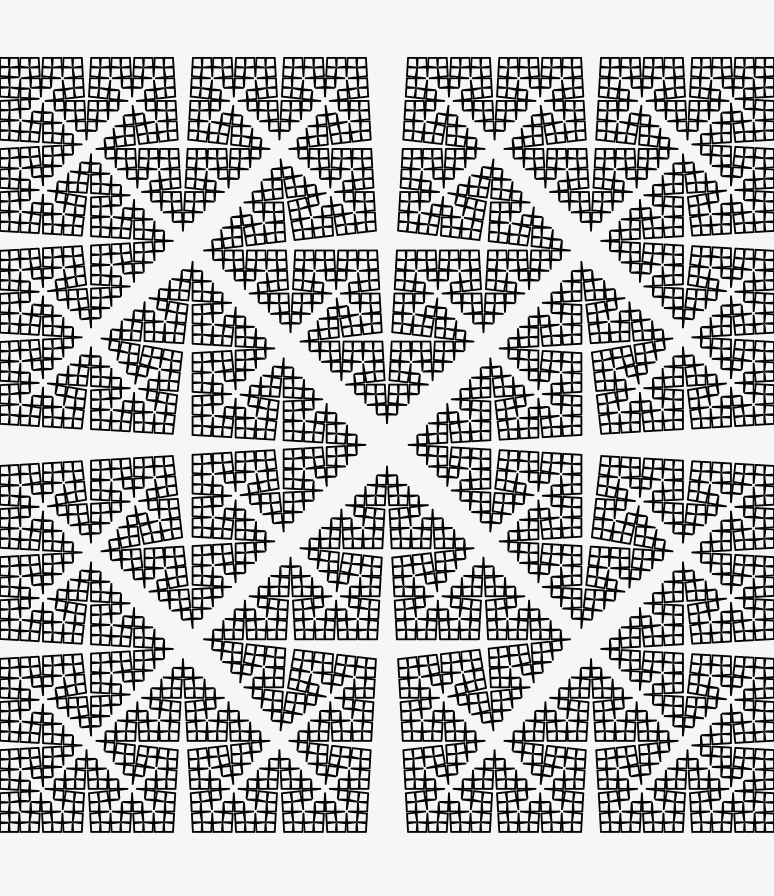
Reproduce this pattern procedurally as a WebGL 1 fragment shader.

```glsl
precision highp float;
// Draws a torn square: four Cesaro curves growing inward from the sides, in thin black line.

uniform vec2 u_resolution;

const vec3 PAPER = vec3(0.965);
const vec3 INK = vec3(0.005);
const float SIDE = 1.0;                   // side of the square, in canvas widths
const vec2 OFFSET = vec2(0.0, 0.004);     // shift of its centre, in canvas widths
const float LINE_WIDTH = 0.0024;          // in canvas widths
const float TEAR_ANGLE = 86.7;            // base angle of each tear, in degrees
const int DEPTH = 6;                      // generations of tears

// Folds the plane onto one side; x runs along it from its middle, y points inward.
vec2 foldToSide(vec2 p) {
  p = abs(p);
  return vec2(min(p.x, p.y), 0.5 - max(p.x, p.y));
}

// Distance to a Cesaro curve on a unit base centred at the origin, with tears along +y.
float cesaroDistance(vec2 p) {
  float angle = radians(TEAR_ANGLE);
  float child = 0.5 / (1.0 + cos(angle));  // child length over parent length
  float bend = 0.5 * (radians(180.0) - angle);
  vec2 mirror = vec2(-sin(bend), cos(bend));
  float scale = 1.0;

  for (int i = 0; i < DEPTH; i++) {
    // Fold the two halves together, then the tear edge onto the base.
    p.x = abs(p.x) - (0.5 - child);
    p -= 2.0 * max(dot(p, mirror), 0.0) * mirror;
    // Zoom in on the child segment.
    p.x -= 0.5 * child;
    p /= child;
    scale *= child;
  }
  return scale * length(vec2(max(abs(p.x) - 0.5, 0.0), p.y));
}

void main() {
  float pixel = 1.0 / u_resolution.x;
  vec2 position = (gl_FragCoord.xy - 0.5 * u_resolution) * pixel - OFFSET;
  float distanceToLine = SIDE * cesaroDistance(foldToSide(position / SIDE));

  float coverage = clamp((0.5 * LINE_WIDTH - distanceToLine) / pixel + 0.5, 0.0, 1.0);
  gl_FragColor = vec4(mix(PAPER, INK, coverage), 1.0);
}
```
